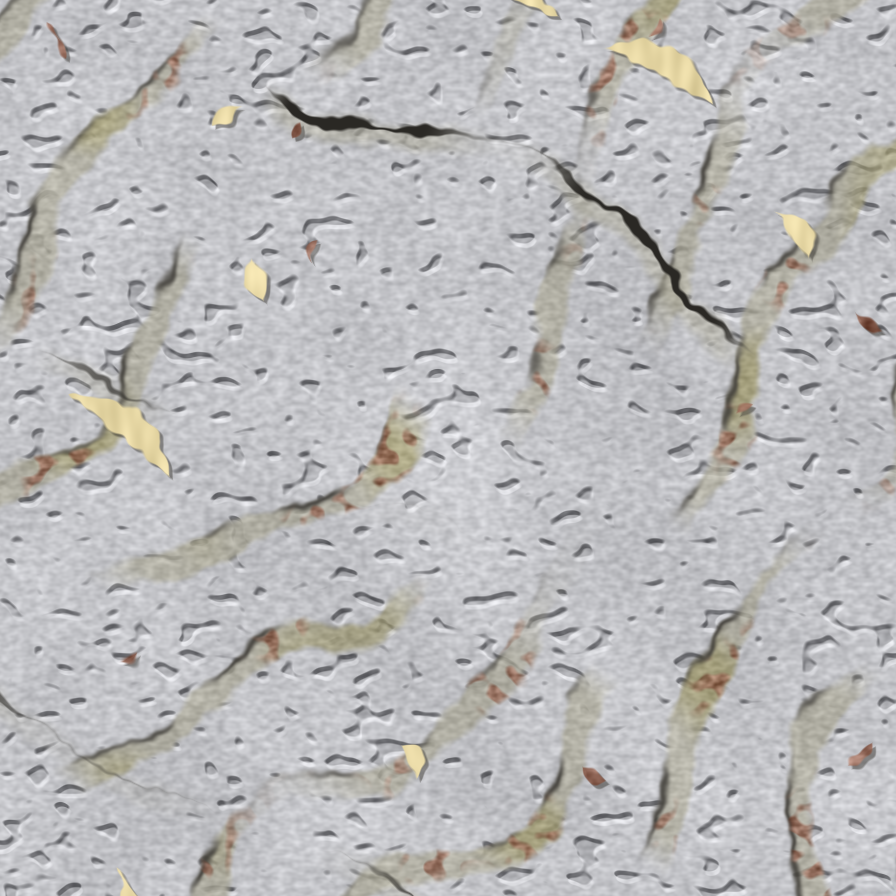
This texture is drawn by a Shadertoy shader. Its source:

```glsl
// Weathered grey lava rock: pitted ropy folds, silty grooves, dark cracks and dry leaf litter.
#define FOLD_FREQ 6.3
#define FOLD_ANGLE 0.95
#define CRACK_FREQ 2.7
#define CRACK_ANGLE -0.36
#define GROOVE_WIDTH 0.013
#define CRACK_WIDTH 0.0055
#define GRAIN 0.11
#define PIT_DEPTH 0.36
#define SOFT 0.0018

const vec3 ROCK = vec3(0.765, 0.768, 0.785);
const vec3 SILT = vec3(0.68, 0.67, 0.61);
const vec3 LICHEN = vec3(0.60, 0.57, 0.36);
const vec3 SHADOW = vec3(0.22, 0.21, 0.19);
const vec3 RUST = vec3(0.55, 0.36, 0.29);
const vec3 CREAM = vec3(0.90, 0.84, 0.64);

vec2 hash2(vec2 p) {
    vec3 q = fract(vec3(p.xyx) * vec3(0.1031, 0.1030, 0.0973));
    q += dot(q, q.yzx + 33.33);
    return fract((q.xx + q.yz) * q.zy);
}

float corner(vec2 cell, vec2 offset) {
    float a = 6.2832 * hash2(cell).x;
    return dot(vec2(cos(a), sin(a)), offset);
}

// Gradient noise, roughly -0.7 to 0.7
float noise(vec2 p) {
    vec2 i = floor(p), f = p - i, e = vec2(1, 0);
    vec2 u = f * f * f * (f * (f * 6.0 - 15.0) + 10.0);
    return mix(mix(corner(i, f), corner(i + e, f - e), u.x),
               mix(corner(i + e.yx, f - e.yx), corner(i + 1.0, f - 1.0), u.x), u.y);
}

// Warped coordinate running across a family of seams
float across(vec2 p, float angle, float seed) {
    return dot(p, vec2(-sin(angle), cos(angle)))
         + 0.21 * noise(p * 2.3 + seed) + 0.045 * noise(p * 6.5 + seed);
}

// x: signed distance to the nearest seam, y: presence of that seam
vec2 seam(vec2 p, float angle, float freq, float cutoff, float seed) {
    const vec2 e = vec2(0.002, 0);
    float v = across(p, angle, seed), row = v * freq, id = floor(row);
    vec2 slope = vec2(across(p + e, angle, seed), across(p + e.yx, angle, seed)) - v;
    float along = dot(p, vec2(cos(angle), sin(angle)));
    float presence = noise(vec2(along * 3.2 + seed, id * 7.37 + seed));
    return vec2((row - id - 0.5) / freq / max(length(slope) / e.x, 0.4),
                smoothstep(cutoff, cutoff + 0.2, presence));
}

// Coverage of scattered curved leaf scraps
float litter(vec2 p, float grid, float density, vec2 sizes, float seed) {
    float cover = 0.0;
    for (int n = 0; n < 9; n++) {
        vec2 cell = floor(p * grid) + vec2(n % 3 - 1, n / 3 - 1);
        vec2 r = hash2(cell + seed), k = hash2(cell + seed + 17.0);
        if (k.x > density) continue;
        vec2 d = p - (cell + 0.2 + 0.6 * r) / grid;
        float a = (k.y - 0.5) * 2.2, len = mix(sizes.x, sizes.y, r.x * r.x);
        d = mat2(cos(a), sin(a), -sin(a), cos(a)) * d;
        d.x += (r.y - 0.5) * d.y * d.y / len;
        float edge = abs(d.x) - len * mix(0.55, 0.2, r.x) * (1.0 - d.y * d.y / (len * len));
        cover = max(cover, smoothstep(SOFT, -SOFT, edge + 0.008 * noise(p * 55.0)));
    }
    return cover;
}

// x: small rusty scraps, y: larger pale leaves
vec2 scraps(vec2 p) {
    return vec2(litter(p, 10.0, 0.13, vec2(0.010, 0.024), 40.0),
                litter(p, 5.0, 0.17, vec2(0.018, 0.085), 71.0));
}

// Small flattened hollows, gathered in patches
float pit(vec2 p) {
    vec2 q = p + 0.008 * vec2(noise(p * 22.0), noise(p * 22.0 + 9.0));
    float level = mix(0.36, 0.12, smoothstep(-0.25, 0.4, noise(p * 9.0 + 4.0)));
    return smoothstep(level, level + 0.16, noise(q * vec2(36.0, 62.0)));
}

void mainImage(out vec4 fragColor, in vec2 fragCoord) {
    vec2 p = fragCoord / iResolution.y;
    float rough = 0.009 * noise(p * 24.0) + 0.005 * noise(p * 60.0);
    float grain = noise(p * vec2(75.0, 125.0)) + 0.6 * noise(p * vec2(140.0, 210.0));
    float mottle = noise(p * 5.0 + 2.0) + 0.6 * noise(p * 14.0);
    // Rock face with crescent shadows and lit lips around the pits
    float here = pit(p), below = pit(p + vec2(-0.002, 0.005));
    vec3 col = ROCK + 0.06 * mottle + GRAIN * grain;
    col += 0.10 * below * (1.0 - here) - PIT_DEPTH * here * (1.0 - 0.75 * below);
    // Silty grooves between folds, shaded along the upper edge
    vec2 fold = seam(p, FOLD_ANGLE, FOLD_FREQ, -0.17, 3.4);
    float s = fold.x + rough, width = GROOVE_WIDTH * (1.0 + 1.1 * noise(p * 7.0 + 8.0));
    float fill = fold.y * smoothstep(width + 0.006, width - 0.004, abs(s));
    float mossy = smoothstep(0.1, 0.45, noise(p * 5.5 + 31.0));
    col = mix(col, mix(SILT, LICHEN, 0.75 * mossy) + 0.10 * grain + 0.05 * mottle, 0.8 * fill);
    float t = (s - width) / 0.0042, rim = exp(-t * t) * fold.y;
    col = mix(col, SHADOW, 0.8 * rim * smoothstep(-0.15, 0.3, noise(p * 13.0 + 5.0)));
    // Rusty crumbs caught in the grooves
    float crumbs = smoothstep(0.05, 0.3, noise(p * 8.0 + 50.0)) * smoothstep(0.0, 0.25, noise(p * 48.0));
    col = mix(col, RUST + 0.3 * grain, 0.75 * crumbs * fill);
    // Dark open cracks with stained shoulders
    vec2 crack = seam(p, CRACK_ANGLE, CRACK_FREQ, 0.02, 12.6);
    float c = crack.x + rough, gap = CRACK_WIDTH * crack.y * (0.8 + 1.3 * noise(p * 16.0));
    col = mix(col, SILT + 0.12 * grain, 0.6 * crack.y * smoothstep(0.022, 0.004, abs(c + 0.008)));
    col = mix(col, SHADOW * 0.75, crack.y * smoothstep(gap + SOFT, gap - SOFT, abs(c)));
    // Leaf litter over its own shade
    vec2 leaf = scraps(p), shade = scraps(p + vec2(-0.004, 0.004));
    col = mix(col, SHADOW, 0.5 * max(shade.x, shade.y));
    col = mix(col, RUST + 0.35 * noise(p * 50.0) + 0.1 * grain, 0.85 * leaf.x);
    col = mix(col, CREAM + 0.15 * noise(p * vec2(60.0, 18.0)), leaf.y);
    fragColor = vec4(clamp(col, 0.0, 1.0), 1.0);
}
```
